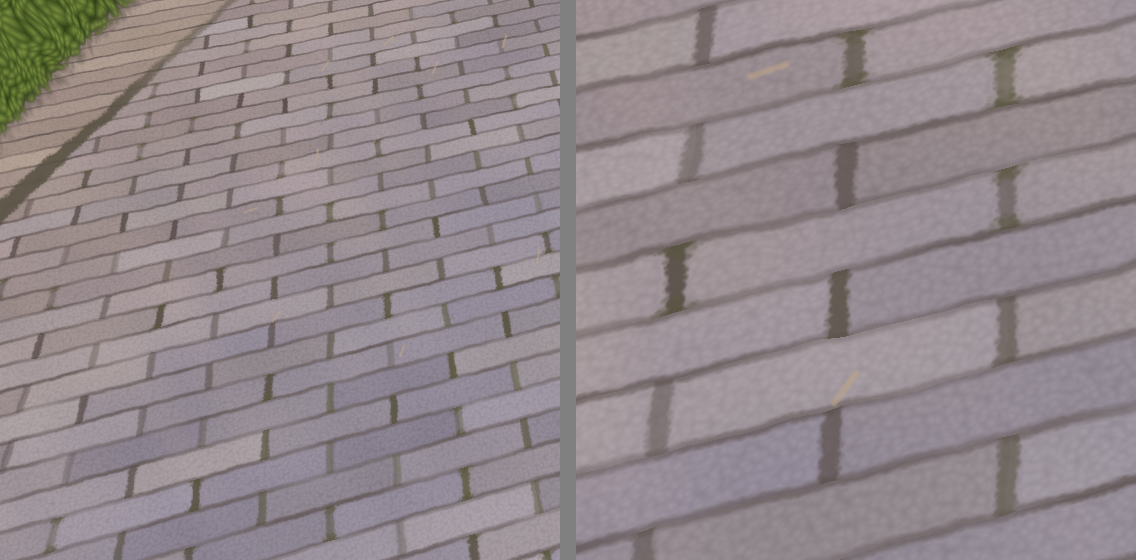
Left, the full canvas; right, a detail of the centre.
Give the GLSL for this texture, as a three.js fragment shader.

```glsl
// Worn running-bond brick paving in perspective, with an edging strip and a grassy corner.
varying vec2 vUv;

// Perspective grid: one step along is half a brick, one step down is one course.
const vec2 GRID_ORIGIN = vec2(0.590, 0.289);
const vec2 GRID_ALONG = vec2(0.1185, 0.0335);
const vec2 GRID_DOWN = vec2(-0.01536, -0.05755);
const vec2 GRID_DEPTH = vec2(0.012, -0.02605);

const float HEAD_WIDTH = 0.085;  // half widths, in course heights
const float BED_WIDTH = 0.035;
const float JOINT_SOFT = 0.085;
const float BRICK_ASPECT = 2.1;  // half brick length over course height

const vec2 GAP_LINE = vec2(0.906, 0.622);    // slope and height at the left side
const vec2 GRASS_LINE = vec2(1.06, 0.757);

const vec3 BRICK_COOL = vec3(0.565, 0.535, 0.585);
const vec3 BRICK_WARM = vec3(0.635, 0.570, 0.560);
const vec3 BRICK_PALE = vec3(0.655, 0.615, 0.625);
const vec3 EDGING = vec3(0.640, 0.565, 0.520);
const vec3 SOIL = vec3(0.350, 0.305, 0.295);
const vec3 MOSS = vec3(0.350, 0.355, 0.210);
const vec3 GRASS_DARK = vec3(0.190, 0.260, 0.085);
const vec3 GRASS_LIGHT = vec3(0.460, 0.540, 0.240);
const vec3 STRAW = vec3(0.740, 0.640, 0.530);
const int STRAW_COUNT = 9;

float hash(vec2 p) {
  return fract(sin(dot(p, vec2(127.1, 311.7))) * 4375.85);
}

// Distance to the nearest scattered point.
float cellular(vec2 p) {
  vec2 cell = floor(p);
  float nearest = 2.0;
  for (int j = -1; j <= 1; j++) {
    for (int i = -1; i <= 1; i++) {
      vec2 c = cell + vec2(float(i), float(j));
      vec2 point = c + vec2(hash(c), hash(c + 37.3));
      nearest = min(nearest, length(p - point));
    }
  }
  return nearest;
}

// Smooth layered sines, about -1 to 1.
float waves(vec2 p) {
  float sum = sin(p.x + 1.7 * sin(p.y * 0.8)) + sin(p.y * 1.3 - p.x * 0.6 + 2.0);
  return 0.35 * sum + 0.3 * sin(p.x * 2.3 + p.y * 1.9 + sin(p.x * 1.4));
}

// Canvas point to grid coordinates: the inverse of the perspective.
vec2 toGrid(vec2 p) {
  vec2 a = GRID_ALONG - p * GRID_DEPTH.x;
  vec2 b = GRID_DOWN - p * GRID_DEPTH.y;
  vec2 r = p - GRID_ORIGIN;
  return vec2(r.x * b.y - r.y * b.x, a.x * r.y - a.y * r.x) / (a.x * b.y - a.y * b.x);
}

float jointMask(float d, float width) {
  return 1.0 - smoothstep(width - 0.02, width + JOINT_SOFT, d);
}

float segmentDistance(vec2 p, vec2 halfSpan) {
  return length(p - halfSpan * clamp(dot(p, halfSpan) / dot(halfSpan, halfSpan), -1.0, 1.0));
}

void main() {
  vec2 uv = vUv;
  vec2 grid = toGrid(uv + 0.0018 * vec2(waves(uv * 55.0), waves(uv * 47.0 + 9.0)));
  float gapSide = (uv.y - GAP_LINE.y - GAP_LINE.x * uv.x) / 1.35 + 0.004 * waves(uv * 40.0);
  float edging = smoothstep(-0.003, 0.003, gapSide);

  // Courses and bricks
  float course = floor(grid.y + 0.5);
  float along = (grid.x + course) * 0.5;
  vec2 id = vec2(mix(floor(along), 50.0, step(0.5, edging)), course);
  float tone = hash(id);
  float grain = cellular(grid * vec2(17.0, 9.0)) - 0.5;
  float speckle = cellular(uv * 150.0) - 0.5;
  float stain = waves(uv * 13.0);
  float warmth = smoothstep(0.15, 0.85, uv.y * 0.8 - uv.x * 0.65 + 0.35 + 0.1 * stain);
  vec3 color = mix(BRICK_COOL, BRICK_WARM, warmth);
  color = mix(color, BRICK_PALE, 0.75 * smoothstep(0.5, 1.0, hash(id + 11.0)));
  color = mix(color, EDGING, edging * 0.85);
  color += 0.075 * (tone - 0.5) + 0.018 * stain - 0.045 * grain - 0.035 * speckle;
  color.b += 0.02 * (hash(id + 5.0) - 0.5);

  // Joints, some filled and some mossy
  float bedDistance = 0.5 - abs(fract(grid.y + 0.5) - 0.5);
  float headDistance = (0.5 - abs(fract(along) - 0.5)) * 2.0 * BRICK_ASPECT;
  vec2 headId = vec2(floor(along + 0.5), course);
  float bedWear = 0.42 + 0.25 * waves(grid * vec2(1.9, 2.7)) + 0.15 * hash(id + 23.0);
  float headWear = mix(0.3, 0.95, hash(headId + 41.0)) * (1.0 - edging);
  float bed = jointMask(bedDistance + 0.05 * grain, BED_WIDTH) * clamp(bedWear, 0.12, 0.8);
  float head = jointMask(headDistance + 0.08 * grain, HEAD_WIDTH) * headWear;
  float damp = smoothstep(-0.1, 0.7, uv.x - uv.y * 0.6 + 0.35 * stain);
  float mossiness = damp * mix(0.25, 1.0, hash(headId + 71.0));
  color = mix(color, SOIL, bed);
  color = mix(color, mix(SOIL, MOSS, mossiness), head);

  // Dirt gathered where joints meet
  float corner = length(vec2(headDistance, bedDistance)) + 0.2 * grain;
  float clump = (1.0 - smoothstep(0.05, 0.32, corner)) * step(0.72, hash(headId + 3.0));
  color = mix(color, mix(SOIL, MOSS, 0.6), 0.6 * clump * (1.0 - edging));

  // Soil gap beside the edging
  float gapWidth = mix(0.010, 0.002, smoothstep(0.0, 0.32, uv.x)) + 0.004 * stain;
  float gap = 1.0 - smoothstep(gapWidth, gapWidth + 0.008, abs(gapSide) + 0.005 * speckle);
  color = mix(color, mix(SOIL, MOSS, 0.35), gap * mix(0.9, 0.5, smoothstep(0.2, 0.32, uv.x)));

  // Scattered straws
  for (int i = 0; i < STRAW_COUNT; i++) {
    vec2 seed = vec2(float(i), 8.0);
    vec2 center = vec2(0.4 + 0.58 * hash(seed), hash(seed + 19.0));
    float angle = 0.3 + 1.2 * hash(seed + 31.0);
    float d = segmentDistance(uv - center, 0.011 * vec2(cos(angle), sin(angle)));
    color = mix(color, STRAW, 0.6 * (1.0 - smoothstep(0.0005, 0.003, d)));
  }

  // Grass with a ragged, dry fringe
  float blades = cellular(vec2(uv.x * 85.0 + 2.0 * waves(uv * 35.0), uv.y * 60.0 + uv.x * 35.0));
  float tufts = waves(uv * 60.0);
  float lawn = (uv.y - GRASS_LINE.y - GRASS_LINE.x * uv.x) / 1.46;
  lawn += 0.007 * tufts + 0.018 * (0.5 - blades);
  vec3 grass = mix(GRASS_LIGHT, GRASS_DARK, clamp(blades * 1.1 - 0.12 * tufts, 0.0, 1.0));
  grass = mix(mix(grass, SOIL, 0.35), grass, smoothstep(0.0, 0.025, lawn));
  color = mix(color, SOIL, 0.45 * smoothstep(-0.022, 0.0, lawn));
  color = mix(color, grass, smoothstep(-0.004, 0.006, lawn));

  gl_FragColor = vec4(color, 1.0);
}
```
